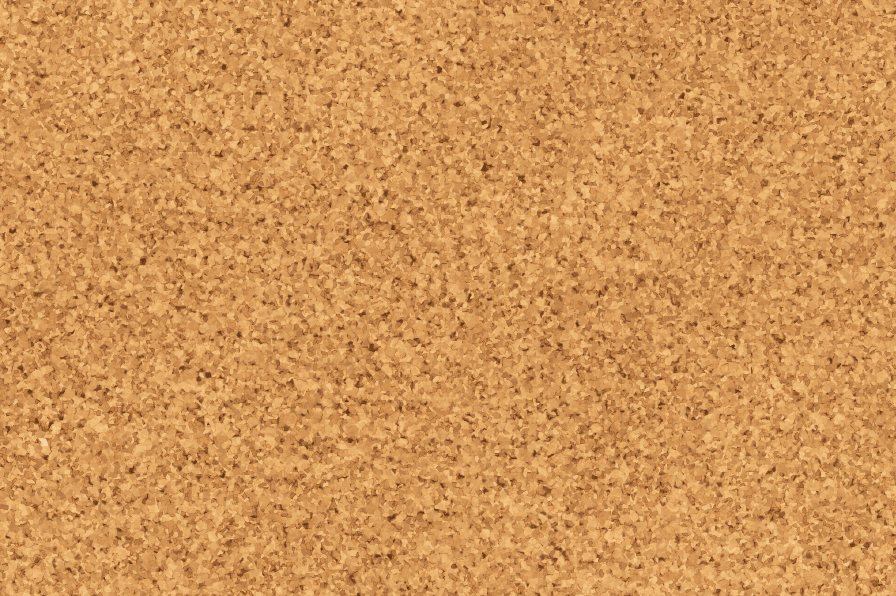
Give the GLSL for this texture, as a WebGL 2 fragment shader.

```glsl
#version 300 es
precision highp float;
// Cork board: pressed tan granules with larger pale chips, dark crevices and pits.

#define CHIP_SCALE 72.0    // large chips per canvas height
#define GRAIN_SCALE 158.0  // fine granules per canvas height
#define PIT_SCALE 165.0    // dark pits per canvas height
#define CHIP_SHARE 0.32    // part of the area covered by chips
#define GRAIN_CONTRAST 3.3
#define CHIP_CONTRAST 1.9
#define CREVICE_DEPTH 1.9
#define PIT_DEPTH 2.3
#define TONE_BIAS 0.27
#define PALE_SHARE 0.004   // rare, nearly white chips

uniform vec2 u_resolution;
out vec4 fragColor;

float hash(vec2 p) {
    return fract(sin(dot(p, vec2(127.1, 311.7))) * 43758.5);
}

float noise(vec2 p) {
    vec2 cell = floor(p), f = fract(p);
    f = f * f * (3.0 - 2.0 * f);
    float low = mix(hash(cell), hash(cell + vec2(1, 0)), f.x);
    float high = mix(hash(cell + vec2(0, 1)), hash(cell + vec2(1, 1)), f.x);
    return mix(low, high, f.y);
}

// Stretched, turned Voronoi cells: two random values of the cell, distance to its border.
vec3 granules(vec2 p) {
    vec2 base = floor(p), nearestCell = base;
    float nearest = 9.0, second = 9.0;
    for (int y = -1; y <= 1; y++) {
        for (int x = -1; x <= 1; x++) {
            vec2 cell = base + vec2(x, y);
            vec2 jitter = vec2(hash(cell), hash(cell + vec2(19.7, 7.3)));
            vec2 d = cell + 0.05 + 0.9 * jitter - p;
            float angle = 6.2832 * hash(cell + vec2(3.1, 41.9));
            float c = cos(angle), s = sin(angle);
            d = mat2(c, s, -s, c) * d * vec2(0.82, 1.2);
            float dist = length(d);
            if (dist < nearest) {
                second = nearest;
                nearest = dist;
                nearestCell = cell;
            } else {
                second = min(second, dist);
            }
        }
    }
    return vec3(hash(nearestCell + 53.3), hash(nearestCell + 87.1), second - nearest);
}

// Cork colour for a tone counted in standard deviations from the middle.
vec3 corkColor(float tone) {
    vec3 color = mix(vec3(0.40, 0.21, 0.08), vec3(0.59, 0.36, 0.18), smoothstep(-3.8, -2.3, tone));
    color = mix(color, vec3(0.70, 0.45, 0.25), clamp((tone + 2.3) / 0.8, 0.0, 1.0));
    color = mix(color, vec3(0.77, 0.53, 0.29), clamp((tone + 1.5) / 0.7, 0.0, 1.0));
    color = mix(color, vec3(0.83, 0.58, 0.33), clamp((tone + 0.8) / 0.7, 0.0, 1.0));
    color = mix(color, vec3(0.87, 0.64, 0.38), clamp((tone + 0.1) / 0.7, 0.0, 1.0));
    color = mix(color, vec3(0.93, 0.71, 0.44), clamp((tone - 0.6) / 0.9, 0.0, 1.0));
    return mix(color, vec3(0.98, 0.83, 0.60), clamp((tone - 1.5) / 1.3, 0.0, 1.0));
}

vec3 cork(vec2 p) {
    // Ragged outlines
    vec2 ragged = vec2(noise(p * 190.0), noise(p * 190.0 + 71.0)) - 0.5;
    vec2 q = p + ragged * 0.005;
    vec3 chip = granules(q * CHIP_SCALE);
    vec3 grain = granules(q * GRAIN_SCALE + 37.0);

    // Fine granules with uneven crevices
    float grainTone = (grain.x - 0.5) * GRAIN_CONTRAST;
    grainTone -= CREVICE_DEPTH * grain.y * (1.0 - smoothstep(0.0, 0.3, grain.z));

    // Smoother chips with a thin shaded rim
    float chipTone = 0.4 + (chip.x - 0.5) * CHIP_CONTRAST + 0.38 * grainTone;
    chipTone -= 0.9 * (1.0 - smoothstep(0.0, 0.16, chip.z));
    float isChip = step(1.0 - CHIP_SHARE, chip.y) * smoothstep(0.0, 0.12, chip.z);
    float tone = mix(grainTone, chipTone, isChip);

    // Small dark pits between the granules
    float pit = smoothstep(0.64, 0.92, noise(q * PIT_SCALE + 11.0));
    tone -= PIT_DEPTH * pit * (1.0 - 0.75 * isChip);

    // Broad, faint changes of light and density
    tone += 0.4 * (noise(p * 3.0 + 5.0) - 0.5) + 0.25 * (noise(p * 14.0) - 0.5);
    tone += 0.5 * abs(p.y - 0.5) - 0.12;

    // Slight hue shifts and rare pale chips
    vec3 color = corkColor(tone + TONE_BIAS);
    color += (grain.y - 0.5) * vec3(0.012, -0.012, -0.03);
    float pale = isChip * step(1.0 - PALE_SHARE, chip.y);
    return mix(color, vec3(0.96, 0.87, 0.72), 0.8 * pale);
}

void main() {
    // Four samples per pixel smooth the edges
    vec3 color = vec3(0.0);
    for (int i = 0; i < 4; i++) {
        vec2 offset = (vec2(i % 2, i / 2) - 0.5) * 0.5;
        color += cork((gl_FragCoord.xy + offset) / u_resolution.y);
    }
    fragColor = vec4(color * 0.25, 1.0);
}
```
